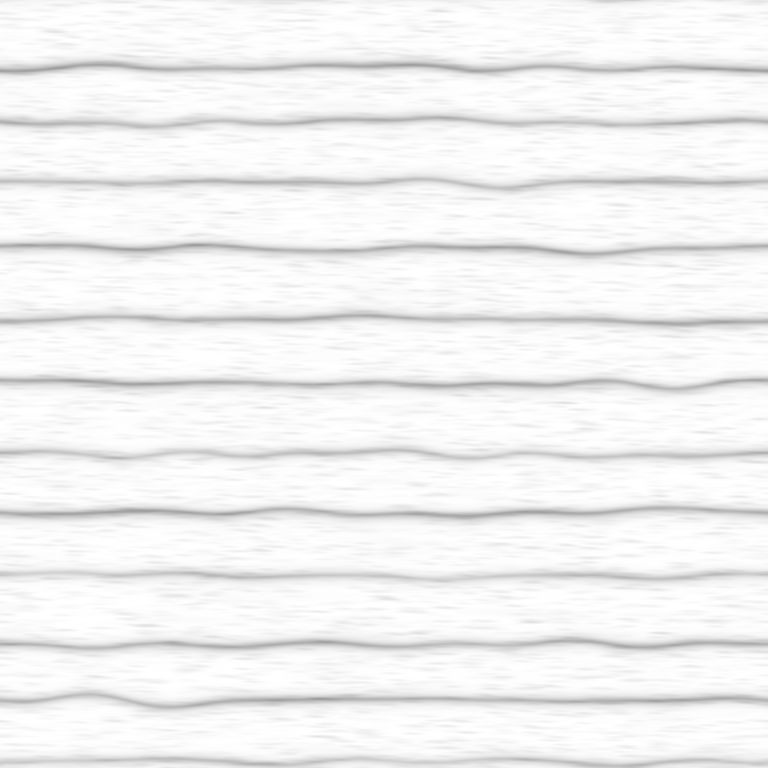
Give the GLSL for this texture, as a WebGL 2 fragment shader.

```glsl
#version 300 es
precision highp float;

uniform vec2 u_resolution;
out vec4 fragColor;

const float TAU = 6.2831853;
const float ROWS = 12.0;

vec3 hash3(vec3 p) {
    p = fract(p * vec3(0.1031, 0.1030, 0.0973));
    p += dot(p, p.yxz + 33.33);
    return fract((p.xxy + p.yxx) * p.zyx);
}

// Wavy height of one groove, periodic in x
float grooveWave(float x, float id) {
    float wave = 0.0;
    for (float k = 1.0; k < 8.0; k++) {
        vec3 h = hash3(vec3(id + 1.0, k, 7.0));
        wave += sin(TAU * (k * x + h.x)) * (0.006 + 0.024 * h.y) / (0.7 + 0.12 * k);
    }
    return wave;
}

// Soft dark grooves between the boards
float grooves(vec2 uv) {
    float y = uv.y * ROWS;
    float shade = 0.0;
    for (float j = -1.0; j <= 1.0; j++) {
        float row = round(y) + j;
        float id = mod(row, ROWS);
        vec3 h = hash3(vec3(id + 3.0, 11.0, 5.0));
        float d = y - row - 0.3 * (h.x - 0.5) - grooveWave(uv.x, id);
        float side = smoothstep(-0.03, 0.03, d);
        float softness = mix(0.042 + 0.02 * h.z, 0.062 - 0.02 * h.z, side);
        float depth = 0.23 + 0.14 * h.y + 0.04 * sin(TAU * (uv.x * 2.0 + h.z));
        shade += depth * exp(-(sqrt(d * d + 0.0003) - 0.01) / softness);
    }
    return shade;
}

// Cellular grain: one stretched dash per cell, wrapped at the edges
float dashes(vec2 uv, vec2 cells, float seed) {
    vec2 p = uv * cells;
    vec2 base = floor(p);
    float shade = 0.0;
    for (float j = -1.0; j <= 1.0; j++) {
        for (float i = -1.0; i <= 1.0; i++) {
            vec2 cell = base + vec2(i, j);
            vec3 h = hash3(vec3(mod(cell, cells) + 1.0, seed));
            vec2 d = p - cell - h.xy;
            d.y += 0.08 * sin(d.x * 5.0 + h.z * TAU);
            float fade = max(0.0, 1.0 - dot(d, d) / 0.6);
            shade += fade * fade * h.z * h.z * h.z * h.z;
        }
    }
    return shade;
}

void main() {
    vec2 uv = gl_FragCoord.xy / u_resolution;

    // Fine, medium and broad grain
    float grain = 0.05 * dashes(uv, vec2(36.0, 280.0), 2.0)
                + 0.06 * dashes(uv, vec2(26.0, 220.0), 9.0)
                + 0.018 * dashes(uv, vec2(9.0, 80.0), 17.0);

    float tone = 1.0 - grain - grooves(uv);
    fragColor = vec4(vec3(clamp(tone, 0.0, 1.0)), 1.0);
}
```
